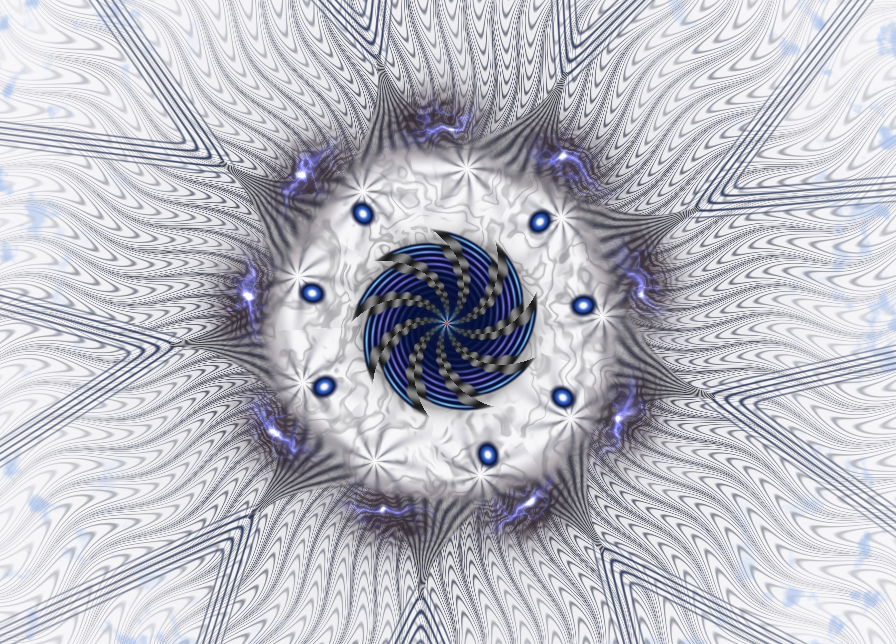
Write a WebGL 1 fragment shader that draws this background.

```glsl
precision highp float;
uniform vec2 u_resolution;

const float TAU = 6.28319;
const float DEG = 0.0174533;
const float FOLDS = 9.0;
const float SECTOR = TAU / FOLDS;
const vec3 PAPER = vec3(0.97, 0.97, 0.98);
const vec3 INK = vec3(0.16, 0.17, 0.23);
const vec3 NAVY = vec3(0.02, 0.05, 0.20);
const vec3 BLUE = vec3(0.18, 0.36, 0.75);
const vec3 CYAN = vec3(0.50, 0.78, 0.98);
const vec3 VIOLET = vec3(0.52, 0.46, 0.86);
const vec3 UMBER = vec3(0.20, 0.16, 0.20);
const float EYE_PHASE = 7.4 * DEG;
const float STAR_PHASE = 2.5 * DEG;
const float BOLT_PHASE = 12.5 * DEG;
const float CHEVRON_PHASE = 24.5 * DEG;
const float CORE_RADIUS = 0.133;
const float EYE_RADIUS = 0.214;
const float STAR_RADIUS = 0.242;
const float MARBLE_RADIUS = 0.268;
const float BOLT_RADIUS = 0.312;
const float CHEVRON_RADIUS = 0.412;
const float FEATHER_COLUMNS = 72.0;

float hash(vec2 p) {
  return fract(sin(dot(p, vec2(127.1, 311.7))) * 43758.5);
}

float noise(vec2 p) {
  vec2 i = floor(p), f = fract(p);
  f = f * f * (3.0 - 2.0 * f);
  vec2 e = vec2(1.0, 0.0);
  return mix(mix(hash(i), hash(i + e), f.x),
             mix(hash(i + e.yx), hash(i + e.xx), f.x), f.y);
}

float fbm(vec2 p) {
  float sum = 0.0, gain = 0.5;
  for (int i = 0; i < 4; i++) {
    sum += gain * noise(p);
    p = mat2(1.6, 1.2, -1.2, 1.6) * p + 3.7;
    gain *= 0.5;
  }
  return sum;
}

// Soft line on every whole value of v
float stripe(float v, float width) {
  return smoothstep(0.5 - width, 0.5, abs(fract(v) - 0.5));
}

// Local sector position: x radial, y tangential, z sector index
vec3 fold(vec2 p, float phase) {
  float a = atan(p.y, p.x) - phase;
  float k = floor(a / SECTOR + 0.5);
  a -= k * SECTOR;
  return vec3(length(p) * vec2(cos(a), sin(a)), mod(k + 9.5, FOLDS) - 0.5);
}

// Nested pointed arches, opening outward
vec3 feathers(vec2 p, float r) {
  float column = (atan(p.y, p.x) + 0.03 * sin(r * 22.0)) * FEATHER_COLUMNS / TAU;
  float x = 2.0 * abs(fract(column) - 0.5);
  float v = 17.0 * log(r) - 4.5 * x * x + 5.0 * hash(vec2(floor(column), 3.0));
  float near = exp(-max(r - 0.36, 0.0) * 6.0);
  float patches = smoothstep(0.25, 0.65, noise(p * 9.0));
  float ink = stripe(v, 0.27) * (0.2 + 0.3 * patches + 0.35 * near);
  ink += smoothstep(0.72, 1.0, x) * (0.12 + 0.45 * near) + 0.1 * near;
  ink *= 1.0 - 0.65 * smoothstep(0.45, 0.85, r);
  vec3 col = mix(PAPER, INK + 0.12, min(ink, 0.9));
  float speck = smoothstep(0.56, 0.76, fbm(p * 28.0)) * smoothstep(0.48, 0.75, r);
  return mix(col, vec3(0.62, 0.73, 0.92), 0.65 * speck);
}

// Parallel chevron rails and the dark cusps that meet them
vec3 chevrons(vec3 col, vec2 p) {
  vec3 q = fold(p, CHEVRON_PHASE);
  vec2 w = q.xy - vec2(CHEVRON_RADIUS, 0.0);
  w.y -= 0.09 * w.x;
  float d = w.x * sin(24.0 * DEG) - sqrt(w.y * w.y + 0.00004) * cos(24.0 * DEG);
  float rails = smoothstep(-0.013, -0.007, d) * smoothstep(0.034, 0.026, d);
  rails *= smoothstep(-0.02, 0.02, w.x) * exp(-max(w.x, 0.0) * 1.7);
  col = mix(col, PAPER, 0.5 * rails);
  col = mix(col, mix(INK, BLUE, 0.22), rails * stripe(d / 0.0095, 0.3));
  float reach = clamp((CHEVRON_RADIUS + 0.02 - q.x) / 0.17, 0.0, 1.0);
  float width = 0.004 + 0.105 * reach * reach;
  float cusp = smoothstep(width, width * 0.8, abs(q.y)) * step(0.001, reach);
  float grain = stripe(q.y / width * 4.0 + 0.6 * noise(p * 30.0), 0.42);
  return mix(col, mix(vec3(0.72), INK, grain), cusp * 0.85);
}

// Dark tangled lobes with branching light
vec3 lobes(vec3 col, vec2 p, float r) {
  vec3 q = fold(p, BOLT_PHASE);
  vec2 c = vec2(r - BOLT_RADIUS, q.y - 0.15 * (r - BOLT_RADIUS));
  vec2 warp = vec2(fbm(p * 16.0), fbm(p * 16.0 + 7.0)) - 0.47;
  float shade = exp(-dot(c / vec2(0.045, 0.078), c / vec2(0.045, 0.078)));
  float hair = stripe(r * 65.0 + q.y * 25.0 + warp.x * 9.0, 0.4);
  col = mix(col, UMBER, clamp(shade * (0.8 + 0.6 * hair), 0.0, 0.94));
  vec2 b = c + warp * 0.075;
  float path = abs(b.x + 0.25 * b.y);
  float branch = abs(fbm(p * 32.0 + q.z) - 0.48);
  float extent = exp(-pow(c.y / 0.052, 2.0) - pow(c.x / 0.03, 2.0));
  float glow = extent * (exp(-path * 170.0) + 0.65 * exp(-branch * 32.0));
  col += vec3(0.32, 0.36, 0.85) * glow;
  return col + vec3(0.75, 0.8, 0.9) * exp(-dot(b, b) * 18000.0);
}

// Pale marbled ring, radiant stars and blue eyes
vec3 marble(vec3 col, vec2 p, float r) {
  vec2 warp = vec2(fbm(p * 9.0), fbm(p * 9.0 + 11.0));
  float flow = fbm(p * 7.0 + warp * 3.0);
  float vein = pow(0.5 + 0.5 * sin(flow * 48.0), 3.0);
  vec3 stone = mix(PAPER, vec3(0.57, 0.56, 0.57), vein * (0.3 + 0.5 * warp.x));
  vec3 q = fold(p, STAR_PHASE);
  vec2 s = q.xy - vec2(STAR_RADIUS, 0.0);
  float dist = length(s);
  float rays = pow(abs(cos(4.5 * atan(s.y, s.x) + 12.0 * dist)), 5.0);
  float edge = MARBLE_RADIUS + 0.05 * (warp.y - 0.47);
  stone = mix(stone, UMBER + 0.18, 0.55 * smoothstep(edge - 0.035, edge, r));
  col = mix(col, stone, smoothstep(edge + 0.012, edge - 0.008, r));
  col = mix(col, INK + 0.12, rays * exp(-dist * 24.0) * smoothstep(0.0, 0.016, dist));
  col = mix(col, PAPER, exp(-dist * 140.0) + 0.55 * (1.0 - rays) * exp(-dist * 32.0));
  q = fold(p, EYE_PHASE);
  float e = length((q.xy - vec2(EYE_RADIUS, 0.0)) * vec2(1.0, 1.2));
  float present = step(0.5, abs(q.z - 2.0)) * step(0.5, abs(q.z - 6.0));
  vec3 eye = mix(PAPER, BLUE, smoothstep(0.003, 0.010, e));
  eye = mix(eye, NAVY, smoothstep(0.009, 0.017, e));
  return mix(col, eye, present * smoothstep(0.025, 0.014, e));
}

// Twisted core: beaded arms over glowing bands
vec3 core(vec3 col, vec2 p, float r) {
  float turn = (atan(p.y, p.x) - 7.0 * r) / SECTOR;
  float t = fract(turn) - 0.5;
  float band = r * (1.0 - 0.2 * t);
  float level = band / CORE_RADIUS;
  vec3 hue = mix(BLUE * 0.6, VIOLET, smoothstep(0.45, 0.72, level));
  hue = mix(hue, CYAN, smoothstep(0.78, 0.94, level));
  float light = pow(0.5 + 0.5 * cos(band * TAU / 0.0115), 2.0);
  vec3 disc = mix(NAVY, hue, light * smoothstep(0.1, 0.8, level) * (1.0 - 1.3 * abs(t)));
  float bead = 0.5 + 0.5 * sin(32.0 * log(r + 0.02) + 3.0 * t);
  float arm = smoothstep(0.29, 0.36, abs(t) + 0.07 * bead);
  disc = mix(disc, vec3(0.10 + 0.44 * bead * smoothstep(0.0, 0.08, r)), arm);
  disc += CYAN * exp(-r * 85.0) * (0.7 + 0.5 * cos(turn * TAU));
  disc = mix(disc, vec3(0.85, 0.42, 0.3), exp(-r * r * 90000.0));
  col *= 1.0 - 0.3 * exp(-max(r - CORE_RADIUS, 0.0) * 90.0);
  return mix(col, disc, smoothstep(CORE_RADIUS + 0.003, CORE_RADIUS - 0.003, band));
}

void main() {
  vec2 p = (gl_FragCoord.xy - 0.5 * u_resolution) / u_resolution.y + vec2(0.002, 0.002);
  float r = max(length(p), 0.0001);
  vec3 col = feathers(p, r);
  col = chevrons(col, p);
  col = lobes(col, p, r);
  col = marble(col, p, r);
  col = core(col, p, r);
  gl_FragColor = vec4(clamp(col, 0.0, 1.0), 1.0);
}
```
